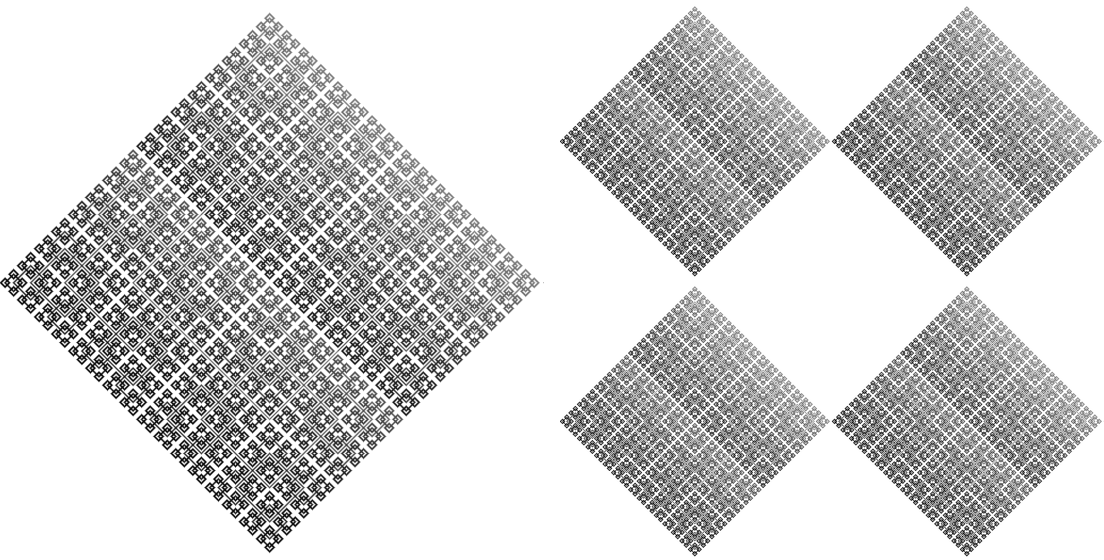
Left: one tile. Right: repeated 2 by 2.
A Shadertoy shader for this pattern:

```glsl
// Nested diamonds: each outline carries four half-size copies on its corners,
// six levels deep. In axes turned by 45 degrees every level is a plain grid
// of squares, so one fract per level draws all of them at once.

const int   LEVELS      = 6;
const vec2  CENTER      = vec2(0.4957, 0.4950); // as a share of the canvas
const float ROOT_RADIUS = 0.2510;   // half diagonal of the largest diamond
const float WIDTH_ROOT  = 0.0019;   // line width of the largest diamond
const float WIDTH_LEAF  = 0.0031;   // line width of the smallest diamonds
const float ALPHA_ROOT  = 0.75;     // ink strength, largest to smallest
const float ALPHA_LEAF  = 1.0;
const float FADE_WHOLE  = 0.24;     // paling towards the upper right edge
const float FADE_HALF   = 0.24;     // paling restarted in each half
const float SOFTNESS    = 0.85;     // edge blur in pixels
const vec3  PAPER       = vec3(1.0);
const vec3  INK         = vec3(0.015);

// Distance to the outline of a square filling the middle half of its cell.
float squareOutline(vec2 cell) {
    vec2 q = abs(fract(cell) - 0.5);
    return abs(max(q.x, q.y) - 0.25);
}

// Ink strength: pales along the diagonal, over the whole and over each half.
float inkStrength(float along) {
    float whole = along + 0.5;
    float part = fract(2.0 * along);
    return 1.0 - FADE_WHOLE * whole * whole - FADE_HALF * part * part;
}

void mainImage(out vec4 fragColor, in vec2 fragCoord) {
    float unit = min(iResolution.x, iResolution.y);
    float blur = SOFTNESS / unit;

    // Wrap around the centre so that opposite canvas edges join.
    vec2 wrapped = fract(fragCoord / iResolution.xy - CENTER + 0.5) - 0.5;
    vec2 pos = wrapped * iResolution.xy / unit;

    // Diagonal axes; the whole figure spans -0.5 to 0.5 in both.
    vec2 diag = vec2(pos.x + pos.y, pos.x - pos.y) / (4.0 * ROOT_RADIUS);
    float diagLength = 4.0 * ROOT_RADIUS / sqrt(2.0);

    // Layer the outlines from the largest to the smallest.
    float clear = 1.0;
    for (int i = 0; i < LEVELS; i++) {
        float cells = exp2(float(i));
        float depth = float(i) / float(LEVELS - 1);
        float dist = squareOutline((diag + 0.5) * cells) * diagLength / cells;
        float halfWidth = 0.5 * mix(WIDTH_ROOT, WIDTH_LEAF, depth);
        float line = smoothstep(-blur, blur, halfWidth - dist);
        clear *= 1.0 - line * mix(ALPHA_ROOT, ALPHA_LEAF, depth);
    }

    // Keep only the one figure; its border cells are empty at the rim.
    float inside = step(max(abs(diag.x), abs(diag.y)), 0.5);
    float ink = (1.0 - clear) * inkStrength(diag.x) * inside;
    fragColor = vec4(mix(PAPER, INK, ink), 1.0);
}
```
